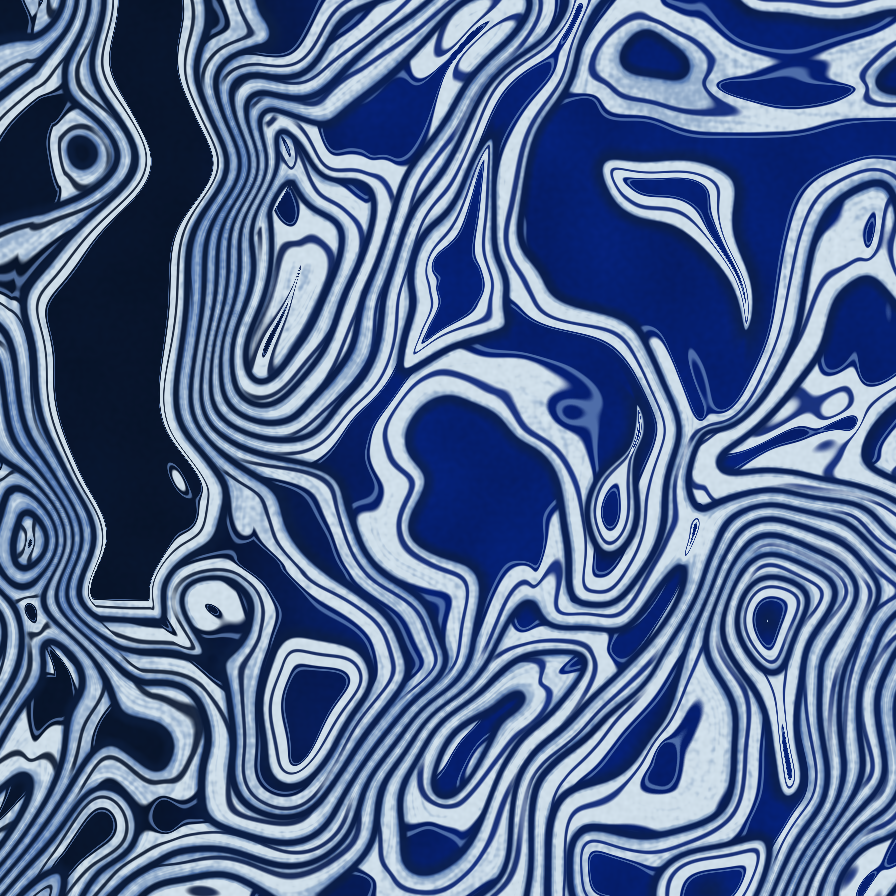
Give the GLSL for this pattern, as a three.js fragment shader.

```glsl
varying vec2 vUv;

vec2 hash2(vec2 p) {
  vec3 h = fract(vec3(p.xyx) * vec3(0.1031, 0.1030, 0.0973));
  h += dot(h, h.yzx + 33.33);
  return fract((h.xx + h.yz) * h.zy);
}

// Gradient noise with quintic easing, roughly -0.8 to 0.8
float noise(vec2 p) {
  vec2 i = floor(p), f = fract(p);
  vec2 u = f * f * f * (f * (f * 6.0 - 15.0) + 10.0);
  float a = dot(hash2(i) * 2.0 - 1.0, f);
  float b = dot(hash2(i + vec2(1, 0)) * 2.0 - 1.0, f - vec2(1, 0));
  float c = dot(hash2(i + vec2(0, 1)) * 2.0 - 1.0, f - vec2(0, 1));
  float d = dot(hash2(i + vec2(1, 1)) * 2.0 - 1.0, f - vec2(1, 1));
  return 1.4 * mix(mix(a, b, u.x), mix(c, d, u.x), u.y);
}

vec2 noise2(vec2 p) {
  return vec2(noise(p + 13.7), noise(p + vec2(41.3, 7.9)));
}

// Height map whose level lines become the ribbons
float height(vec2 p) {
  vec2 q = p + 0.16 * noise2(p * 3.0);
  q += 0.02 * noise2(p * 9.0 + 5.0);
  float h = noise(q * 3.6 + 21.4) + 0.12 * noise(q * 7.5 + 3.1);
  // Flat open channel down the left side
  float center = 0.15 + 0.03 * sin(p.y * 9.0) + 0.05 * noise(p.yy * 5.0 + 2.6);
  float channel = 1.0 - smoothstep(0.03, 0.13, abs(p.x - center));
  channel *= smoothstep(0.16, 0.34, p.y);
  return 7.0 * mix(h, 0.5, channel);
}

void main() {
  vec2 p = vUv;
  float e = 0.0015;
  float h = height(p);
  vec2 slope = vec2(height(p + vec2(e, 0)), height(p + vec2(0, e))) - h;
  float steep = max(length(slope) / e, 0.5);

  // Distances to the level lines on both sides, in canvas units
  float id = floor(h);
  float low = fract(h) / steep;
  float high = (1.0 - fract(h)) / steep;
  vec2 rnd = hash2(vec2(id + 50.0, 9.0));

  // Ribbon body: limited width, so wide flats stay open
  float swell = noise(p * 6.0 + id * 3.7);
  float gap = min(0.0036 + 0.002 * swell, 0.2 / steep);
  float width = 0.031 + 0.014 * rnd.x + 0.022 * swell;
  float soft = 0.0016;
  float body = smoothstep(gap - soft, gap + soft, low)
             * smoothstep(gap - soft, gap + soft, high)
             * (1.0 - smoothstep(width - soft, width + soft, low));

  // Thin dark split inside the broader ribbons
  float split = abs(low - width * (0.45 + 0.25 * swell));
  float broad = smoothstep(0.017, 0.024, min(width, 1.0 / steep));
  body *= 1.0 - 0.9 * broad * (1.0 - smoothstep(0.0012, 0.0036, split));

  // Fine pale outline beside the open flats
  float outline = 1.0 - smoothstep(0.001, 0.0032, abs(low - width - 0.008));
  outline *= smoothstep(gap, gap + 0.004, high);

  // Ground: near-black navy at left, royal blue at right
  float side = smoothstep(0.12, 0.52, p.x + 0.14 * noise(p * 3.0 + 8.0));
  vec3 ground = mix(vec3(0.03, 0.08, 0.17), vec3(0.02, 0.12, 0.44), side);
  float crowded = 1.0 - smoothstep(0.0, 0.014, min(low, high));
  ground = mix(ground, vec3(0.05, 0.12, 0.25), 0.65 * crowded);
  ground *= 1.0 + 0.12 * noise(p * 14.0) + 0.06 * noise(p * 130.0);

  // Paint: streaks along the ribbon, grain, greyer edges
  float streak = noise(vec2(h * 11.0, (p.x + p.y) * 14.0));
  float grain = noise(p * 170.0) + 0.6 * noise(p * 85.0);
  float inner = smoothstep(gap, gap + 0.007, min(low, high));
  float tone = 0.50 + 0.42 * inner + 0.35 * noise(p * 5.0 + id * 8.3)
             + 0.22 * streak + 0.12 * grain - 0.22 * rnd.y;
  tone -= 0.12 * (1.0 - side);
  vec3 paint = mix(vec3(0.35, 0.49, 0.71), vec3(0.58, 0.68, 0.80),
                   smoothstep(0.1, 0.45, tone));
  paint = mix(paint, vec3(0.81, 0.87, 0.915), smoothstep(0.45, 0.78, tone));
  paint += 0.025 * grain;

  vec3 color = mix(ground, vec3(0.40, 0.53, 0.74), 0.75 * outline);
  color = mix(color, paint, body);
  gl_FragColor = vec4(clamp(color, 0.0, 1.0), 1.0);
}
```
